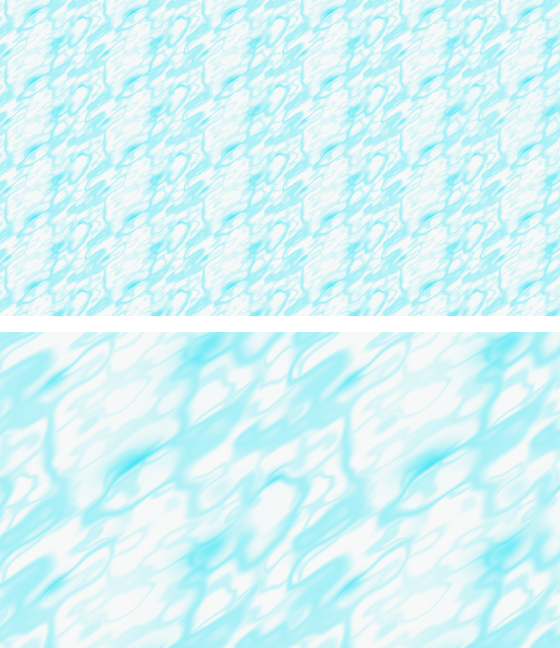
Top: the whole. Bottom: its middle third, enlarged.
Give the GLSL for this texture, as a WebGL 2 fragment shader.

```glsl
#version 300 es
precision highp float;
// Tiled pale marbling: slanted white flecks parted by soft cyan veins and knots.
uniform vec2 u_resolution;
out vec4 fragColor;

const vec2 TILE = vec2(0.3125, 0.2164); // one repeat, in canvas heights

float hash(vec2 c) {
  vec3 q = fract(c.xyx * vec3(0.1031, 0.1030, 0.0973));
  q += dot(q, q.yzx + 33.33);
  return fract((q.x + q.y) * q.z);
}

// Value noise on a lattice slanted along the tile diagonal; wraps every tile.
float slantNoise(vec2 p, vec2 cells, float seed) {
  vec2 s = vec2(p.x - p.y, p.x) * cells;
  vec2 i = floor(s), f = fract(s);
  f = f * f * f * (f * (f * 6.0 - 15.0) + 10.0);
  vec2 lo = mod(i, cells) + seed, hi = mod(i + 1.0, cells) + seed;
  return mix(mix(hash(lo), hash(vec2(hi.x, lo.y)), f.x),
             mix(hash(vec2(lo.x, hi.y)), hash(hi), f.x), f.y);
}

// Soft lines along the middle level of two octaves of noise.
float veins(vec2 p, vec2 cells, float seed) {
  float level = 0.85 * (slantNoise(p, cells, seed) - 0.5)
              + 0.40 * (slantNoise(p + 0.37, cells * 2.0, seed + 7.0) - 0.5);
  return smoothstep(0.62, 1.0, 1.0 - 2.0 * abs(level));
}

// Dark slanted spot, repeated once per tile.
float knot(vec2 p, vec2 centre, float size) {
  vec2 d = (fract(p - centre + 0.5) - 0.5) * TILE;
  vec2 along = vec2(0.82, 0.57);
  vec2 e = vec2(dot(d, along), dot(d, vec2(-along.y, along.x)));
  e /= size * vec2(0.028, 0.012);
  return exp(-dot(e, e));
}

void main() {
  vec2 canvas = gl_FragCoord.xy / u_resolution.y;
  vec2 p = (canvas - vec2(0.81, 0.653)) / TILE;

  // Wavy distortion shared by every tile
  vec2 wave = vec2(slantNoise(p, vec2(4.0, 3.0), 11.0),
                   slantNoise(p, vec2(4.0, 3.0), 37.0)) - 0.5;
  vec2 ripple = vec2(slantNoise(p, vec2(10.0, 8.0), 53.0),
                     slantNoise(p, vec2(10.0, 8.0), 71.0)) - 0.5;
  vec2 w = p + 0.05 * wave + 0.02 * ripple;

  // Hazy band where some repeats differ
  float rise = (canvas.y - 0.65) / 0.09;
  float haze = exp(-rise * rise)
             * smoothstep(0.5, 0.9, slantNoise(canvas * 0.2, vec2(24.0, 20.0), 5.0));
  w += haze * 0.03 * vec2(1.0, -0.6);

  // Veins, denser where the cloud is strong
  float lines = max(veins(w, vec2(7.0, 5.0), 19.0), 0.6 * veins(w, vec2(11.0, 8.0), 83.0));
  float cloud = smoothstep(0.25, 0.85, slantNoise(w, vec2(4.0, 3.0), 97.0));
  float ink = lines * (0.13 + 0.24 * cloud);
  ink = mix(ink, 0.08 + 0.4 * ink, 0.4 * haze);

  // Knots, with a wide faint halo on the two largest
  vec2 k = p + 0.04 * ripple;
  vec2 second = vec2(0.74, 0.433);
  ink += 0.44 * knot(k, vec2(0.0), 1.0) + 0.40 * knot(k, second, 0.95);
  ink += 0.10 * (knot(k, vec2(0.0), 2.0) + knot(k, second, 2.0));
  ink += 0.32 * knot(k, vec2(0.49, 0.82), 0.6);
  ink += 0.28 * knot(k, vec2(0.237, 0.358), 0.5);
  ink += 0.18 * knot(k, vec2(0.044, 0.305), 0.6);

  vec3 white = vec3(0.97, 0.975, 0.973);
  vec3 cyan = vec3(0.10, 0.88, 0.955);
  fragColor = vec4(mix(white, cyan, clamp(ink, 0.0, 0.9)), 1.0);
}
```
